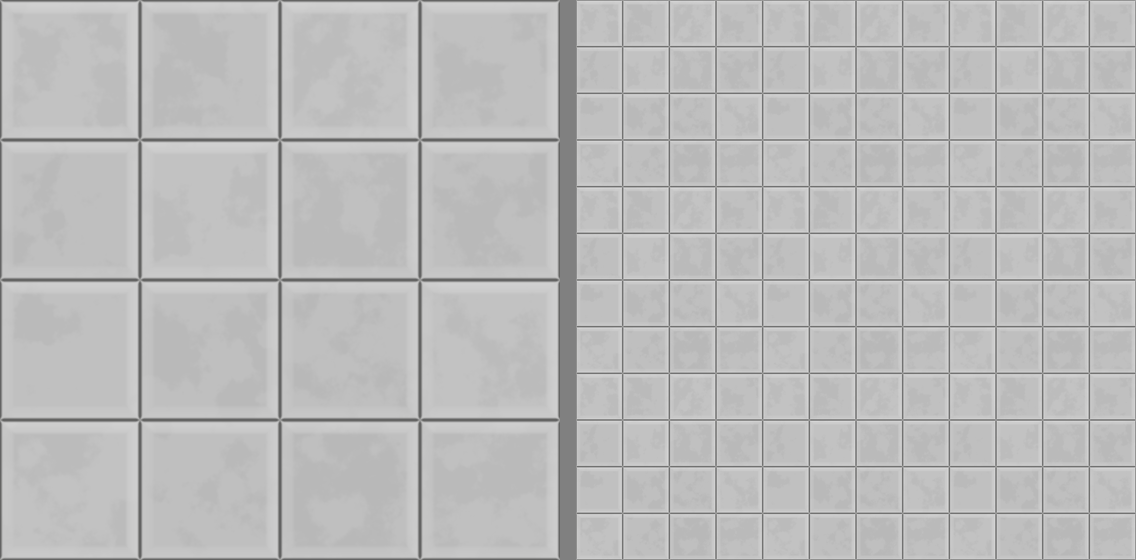
Left: one tile. Right: repeated 3 by 3.
Reproduce this texture procedurally as a WebGL 1 fragment shader.

```glsl
precision highp float;

uniform vec2 u_resolution;

#define REPEATS 4.0
#define GROOVE_CORE 0.001
#define GROOVE_EDGE 0.023
#define BEVEL_WIDTH 0.095
#define BEVEL_SOFTNESS 0.016
#define BLOTCH_SCALE 4.0
#define BLOTCH_DEPTH 0.024
#define TILE_VARIATION 0.016
#define FACE_COLOR vec3(0.755)
#define BEVEL_COLOR vec3(0.812)
#define MITRE_COLOR vec3(0.61, 0.61, 0.605)
#define GROOVE_COLOR vec3(0.375, 0.375, 0.373)

float hash(vec2 p) {
  vec3 q = fract(p.xyx * 0.1031);
  q += dot(q, q.yzx + 33.33);
  return fract((q.x + q.y) * q.z);
}

float valueNoise(vec2 p) {
  vec2 i = floor(p);
  vec2 f = fract(p);
  f = f * f * (3.0 - 2.0 * f);
  float low = mix(hash(i), hash(i + vec2(1.0, 0.0)), f.x);
  float high = mix(hash(i + vec2(0.0, 1.0)), hash(i + vec2(1.0, 1.0)), f.x);
  return mix(low, high, f.y);
}

float fbm(vec2 p) {
  mat2 turn = mat2(0.8, 0.6, -0.6, 0.8);
  float sum = 0.0;
  float total = 0.0;
  float weight = 0.5;
  for (int octave = 0; octave < 5; octave++) {
    sum += weight * valueNoise(p);
    total += weight;
    p = turn * p * 2.03 + 17.0;
    weight *= 0.56;
  }
  return sum / total;
}

// Cloudy stains, placed and spread differently on every tile
float blotches(vec2 local, vec2 cell) {
  vec2 offset = 40.0 + 60.0 * vec2(hash(cell + 3.7), hash(cell + 11.3));
  float threshold = mix(0.38, 0.54, hash(cell + 23.9));
  float cloud = fbm(local * BLOTCH_SCALE + offset);
  return smoothstep(threshold, threshold + 0.16, cloud);
}

void main() {
  vec2 grid = gl_FragCoord.xy / u_resolution * REPEATS;
  vec2 cell = mod(floor(grid), REPEATS);
  vec2 local = fract(grid);
  float pixel = REPEATS / min(u_resolution.x, u_resolution.y);

  // Distances to the nearest vertical and horizontal tile edges
  vec2 side = min(local, 1.0 - local);
  float edge = min(side.x, side.y);

  // Raised border, brightest at the top and right
  float sideLight = local.x > 0.5 ? 0.95 : 0.42;
  float capLight = local.y > 0.5 ? 1.0 : 0.55;
  float light = mix(sideLight, capLight, smoothstep(-0.03, 0.03, side.x - side.y));
  float softness = max(BEVEL_SOFTNESS, pixel);
  float border = 1.0 - smoothstep(BEVEL_WIDTH - softness, BEVEL_WIDTH + softness, edge);
  float rim = 1.0 - smoothstep(0.02, BEVEL_WIDTH, edge);
  float bevel = light * (0.6 * border + 0.4 * rim);

  // Glazed face with faint stains and a slight shift of tone per tile
  vec3 color = mix(FACE_COLOR, BEVEL_COLOR, bevel);
  color -= BLOTCH_DEPTH * blotches(local, cell) * (1.0 - 0.6 * border);
  color += TILE_VARIATION * (hash(cell + 31.1) - 0.5);

  // Dark groove, pinched to a lighter mitre where the lines cross
  float groove = 1.0 - smoothstep(GROOVE_CORE, max(GROOVE_EDGE, GROOVE_CORE + pixel), edge);
  float mitre = 1.0 - smoothstep(0.0, max(0.022, pixel), abs(side.x - side.y));
  color = mix(color, mix(GROOVE_COLOR, MITRE_COLOR, mitre), groove);

  gl_FragColor = vec4(color, 1.0);
}
```
